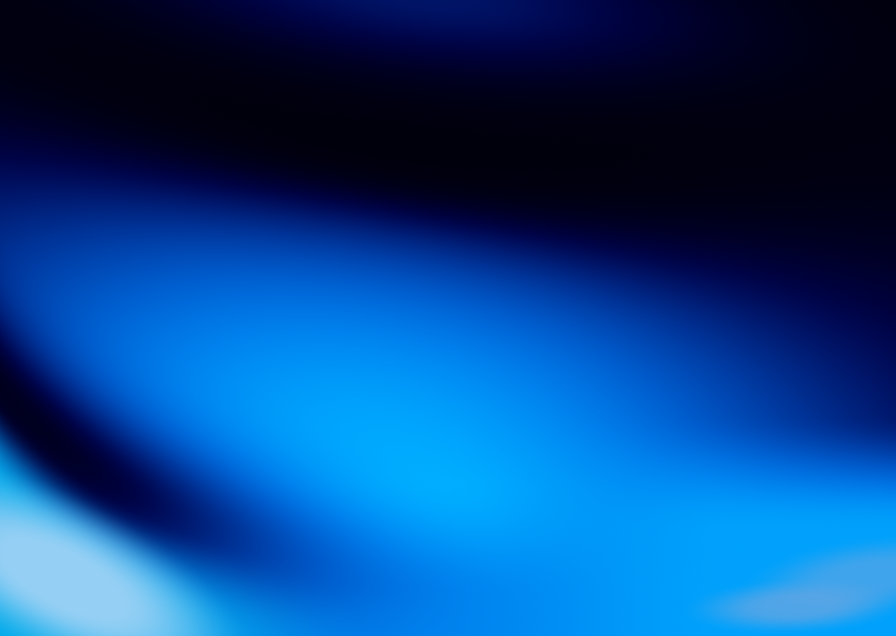
Write a Shadertoy shader that draws this background.

```glsl
const float ASPECT = 1.407;
const vec3 CYAN = vec3(0.02, 0.67, 0.92);
const vec3 PALE_BLUE = vec3(0.62, 0.82, 0.96);
const vec3 HAZE_BLUE = vec3(0.38, 0.65, 0.89);

// Fades from 1 to 0 as x rises from low to high.
float fall(float low, float high, float x) {
    return 1.0 - smoothstep(low, high, x);
}

float bell(float x, float width) {
    float t = x / width;
    return exp(-t * t);
}

float softPlus(float x, float softness) {
    return softness * log(1.0 + exp(x / softness));
}

// Normalised distance from the centre of a tilted ellipse.
float ellipse(vec2 p, vec2 centre, vec2 radii, float angle) {
    float c = cos(angle), s = sin(angle);
    vec2 q = p - centre;
    q = vec2(c * q.x + s * q.y, c * q.y - s * q.x);
    return length(q / radii);
}

// Near black through navy and azure to bright cyan.
vec3 lightRamp(float energy) {
    float e = clamp(energy, 0.0, 1.0);
    float green = 0.9 * softPlus(e - 0.18, 0.025);
    float blue = 0.045 + 0.955 * (1.0 - pow(1.0 - pow(e, 1.25), 2.2));
    return vec3(0.0, green, blue);
}

// Broad light with a sloping upper edge.
float bodyLight(vec2 p) {
    float side = (p.x - 0.6) / 0.7;
    float depth = 0.80 - 0.16 * p.x - p.y;
    float rise = softPlus(depth, 0.02 + 0.05 * side * side);
    return 1.08 * (1.0 - exp(-rise / 0.2)) * bell(p.x - 0.6, 0.815);
}

// Signed height above the curved shadow.
float shadowHeight(vec2 p) {
    return p.y - 0.10 - 0.29 * exp(-p.x / 0.25);
}

float noise(vec2 cell) {
    return fract(sin(dot(cell, vec2(12.99, 78.23))) * 43758.5);
}

void mainImage(out vec4 fragColor, in vec2 fragCoord) {
    vec2 p = fragCoord / iResolution.xy * vec2(ASPECT, 1.0);

    // Main light and the dim glow along the top.
    float energy = bodyLight(p);
    float topGlow = ellipse(p, vec2(0.66, 1.01), vec2(0.45, 0.115), -0.12);
    energy += 0.27 * bell(topGlow, 1.0);

    // Lower middle and bright lower right.
    energy = mix(energy, 0.76, fall(0.06, 0.25, p.y));
    float rightGlow = fall(0.16, 0.35, p.y) * smoothstep(0.7, 1.15, p.x);
    energy = mix(energy, 0.88, rightGlow);

    // Curved shadow.
    float height = shadowHeight(p);
    float shadow = 0.88 * bell(height, 0.125) * fall(0.05, 0.8, p.x);
    vec3 colour = lightRamp(energy * (1.0 - shadow));

    // Cyan corner below the shadow.
    float corner = fall(-0.16, -0.025, height) * fall(0.2, 0.62, p.x);
    colour = mix(colour, CYAN, corner);

    // Pale streaks in both lower corners.
    float streak = ellipse(p, vec2(0.10, 0.09), vec2(0.30, 0.115), -0.48);
    colour = mix(colour, PALE_BLUE, 0.95 * fall(0.3, 1.15, streak));
    float upperHaze = ellipse(p, vec2(1.37, 0.095), vec2(0.20, 0.058), 0.12);
    float lowerHaze = ellipse(p, vec2(1.25, 0.047), vec2(0.17, 0.042), 0.04);
    colour = mix(colour, HAZE_BLUE, 0.65 * fall(0.3, 1.1, upperHaze));
    colour = mix(colour, HAZE_BLUE, 0.8 * fall(0.3, 1.1, lowerHaze));

    // Fine dither against banding.
    colour += (noise(floor(fragCoord)) - 0.5) / 255.0;
    fragColor = vec4(clamp(colour, 0.0, 1.0), 1.0);
}
```
